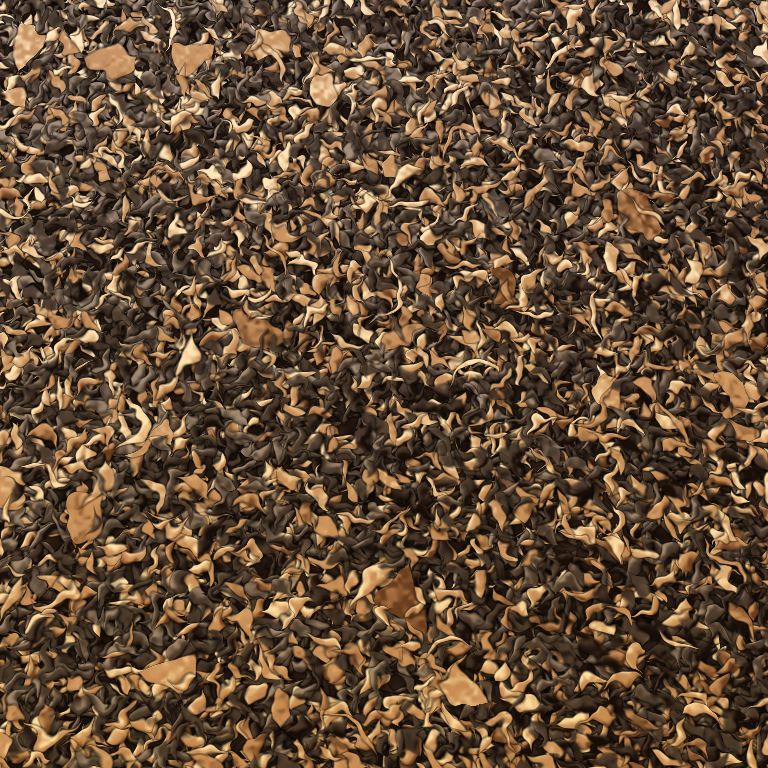
This texture is drawn by a Shadertoy shader. Its source:

```glsl
// Loose dried leaf: dark curled shreds mixed with golden slivers and flat brown flakes.

const vec3 INK   = vec3(0.09, 0.05, 0.03);
const vec3 UMBER = vec3(0.29, 0.23, 0.19);
const vec3 GREY  = vec3(0.62, 0.54, 0.48);
const vec3 BROWN = vec3(0.40, 0.24, 0.13);
const vec3 TAN   = vec3(0.76, 0.56, 0.38);
const vec3 CREAM = vec3(0.97, 0.88, 0.73);
const vec3 WARM_TINT = vec3(1.03, 0.98, 0.83);

const int   SHRED_LAYERS = 7;
const float SHRED_CELLS = 33.0;   // shred cells across the canvas
const float GOLD_SHARE  = 0.40;   // chance that a shred is golden
const float TILT        = 0.35;   // pieces shrink towards the top
const float WARP        = 0.45;   // raggedness, in cells
const float BEND        = 0.7;    // curl of each piece
const float SOFT        = 0.0018; // edge softness
const float SHADOW      = 0.45;   // darkness around each piece
const float SHADOW_SIZE = 0.005;
const vec2  LIGHT_DIR   = vec2(-0.6, 0.8);

float hash(vec2 p) {
    return fract(sin(dot(p, vec2(127.1, 311.7))) * 43758.5453);
}

vec4 hash4(vec2 p) {
    return vec4(hash(p), hash(p + 17.3), hash(p + 41.9), hash(p + 73.1));
}

float noise(vec2 p) {
    vec2 i = floor(p), f = fract(p);
    f = f * f * (3.0 - 2.0 * f);
    return mix(mix(hash(i), hash(i + vec2(1, 0)), f.x),
               mix(hash(i + vec2(0, 1)), hash(i + vec2(1, 1)), f.x), f.y);
}

vec3 ramp(vec3 low, vec3 mid, vec3 high, float t) {
    return mix(mix(low, mid, smoothstep(0.0, 0.5, t)), high, smoothstep(0.5, 1.0, t));
}

// Lays one layer of bent pieces over col; size is half length and half width in cells.
void scatter(inout vec3 col, vec2 p, float cells, float seed, float presence,
             vec2 size, float goldShare, float tone, float relief) {
    vec2 g = p * cells + seed * 7.31;
    vec2 w = g * 2.3;
    g += WARP * (vec2(noise(w), noise(w + 37.7)) - 0.5);
    vec2 home = floor(g);
    for (int y = -1; y <= 1; y++)
    for (int x = -1; x <= 1; x++) {
        vec2 cell = home + vec2(x, y);
        vec4 place = hash4(cell + seed * 13.7);
        if (place.x > presence) continue;
        vec4 form = hash4(cell + seed * 13.7 + 91.3);

        // Local frame, curled along its length
        float angle = place.w * 6.2832;
        vec2 along = vec2(cos(angle), sin(angle));
        vec2 across = vec2(-along.y, along.x);
        vec2 q = g - cell - place.yz;
        q = vec2(dot(q, along), dot(q, across));
        float halfLen = size.x * mix(0.55, 1.0, form.x);
        float halfWid = size.y * mix(0.5, 1.0, form.y);
        float t = q.x / halfLen;
        q.y += (form.z - 0.5) * 2.0 * BEND * halfLen * (t * t - 0.3);
        float d = (abs(q.y) - halfWid * (1.0 - t * t)) / cells;

        // Shadow, then the lit piece
        col *= 1.0 - SHADOW * (1.0 - smoothstep(0.0, SHADOW_SIZE, d));
        float lit = clamp(q.y / halfWid, -1.0, 1.0) * dot(across, LIGHT_DIR);
        float shade = tone + relief * lit + 0.55 * (place.x / presence - 0.5);
        float clump = 0.4 + 1.2 * noise(cell * 6.0 / cells + 5.0);
        bool golden = form.w < goldShare * clump || goldShare >= 1.0;
        vec3 leaf = golden ? ramp(BROWN, TAN, CREAM, shade + 0.1)
                           : ramp(INK, UMBER, GREY, shade);
        col = mix(col, leaf, 1.0 - smoothstep(-SOFT, SOFT, d));
    }
}

void mainImage(out vec4 fragColor, in vec2 fragCoord) {
    vec2 uv = fragCoord / iResolution.xy;

    // Slanted view and fine ragged edges
    vec2 p = vec2((uv.x - 0.5) * (1.0 + TILT * uv.y), uv.y + 0.5 * TILT * uv.y * uv.y);
    p += 0.007 * (vec2(noise(p * 75.0), noise(p * 75.0 + 19.0)) - 0.5);

    // Light falls from the upper left; grain roughens every surface
    float grain = noise(p * 130.0) - 0.5;
    float tone = 0.47 + 0.14 * (uv.y - uv.x) + 0.4 * grain;

    // Bed of shreds
    vec3 col = mix(INK, UMBER, 0.5 * noise(p * 60.0));
    for (int i = 0; i < SHRED_LAYERS; i++) {
        float seed = float(i) + 1.0;
        scatter(col, p, SHRED_CELLS - seed, seed, 0.95, vec2(0.72, 0.25),
                GOLD_SHARE, tone, 0.4);
    }

    // Flat flakes, golden threads, then a few shreds on top
    scatter(col, p, 10.0, 11.0, 0.13, vec2(0.42, 0.34), 1.0, tone - 0.15, 0.08);
    scatter(col, p, 12.0, 12.0, 0.24, vec2(0.55, 0.09), 1.0, tone + 0.12, 0.3);
    scatter(col, p, 30.0, 13.0, 0.35, vec2(0.7, 0.2), GOLD_SHARE, tone, 0.4);

    col *= mix(WARM_TINT, vec3(1.04), uv.y);
    fragColor = vec4(clamp(col, 0.0, 1.0), 1.0);
}
```
